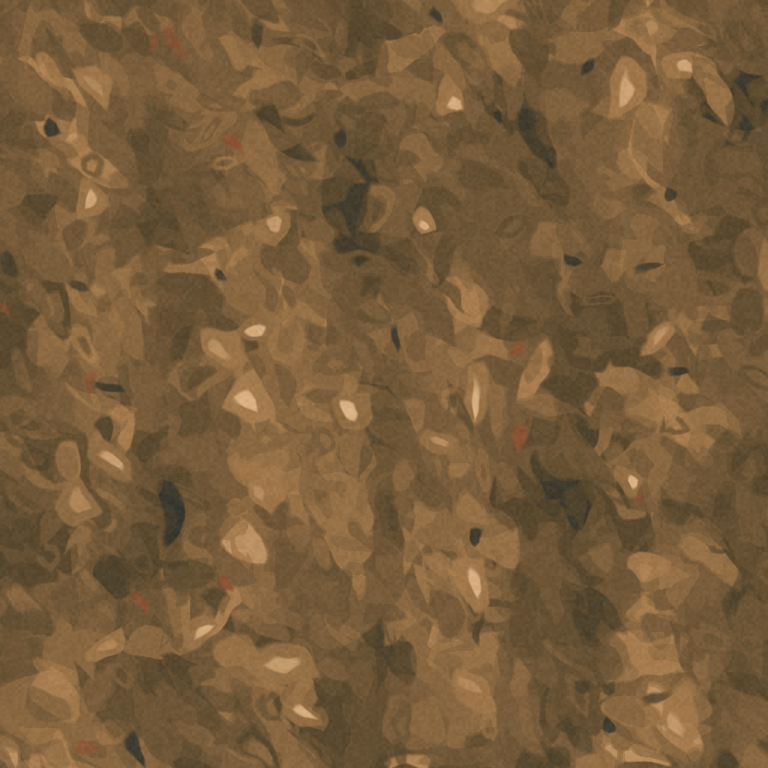
Reproduce this texture procedurally as a Shadertoy shader.

```glsl
#define WARP 0.026
#define SOFTNESS 0.0019
#define TONE_SPREAD 0.37
#define COLUMN_DEPTH 0.10
#define TONE_STEP 0.085
#define ACCENT_GRID 14.0
#define LIGHT_SHARE 0.24
#define DARK_SHARE 0.12
#define RED_SHARE 0.08
#define GRAIN 0.028

const float TAU = 6.2831853;
const vec3 RED_CLAY = vec3(0.57, 0.32, 0.20);

float hash(vec2 p) {
    vec3 q = fract(vec3(p.xyx) * 0.1031);
    q += dot(q, q.yzx + 33.33);
    return fract((q.x + q.y) * q.z);
}

float noise(vec2 p) {
    vec2 i = floor(p), f = fract(p);
    f = f * f * (3.0 - 2.0 * f);
    return mix(mix(hash(i), hash(i + vec2(1, 0)), f.x),
               mix(hash(i + vec2(0, 1)), hash(i + 1.0), f.x), f.y);
}

vec2 noise2(vec2 p) {
    return vec2(noise(p), noise(p + 71.3)) - 0.5;
}

// Earth ramp from bluish shadow to pale highlight
vec3 earth(float tone) {
    vec3 c = mix(vec3(0.21, 0.21, 0.18), vec3(0.35, 0.285, 0.18), smoothstep(0.0, 0.25, tone));
    c = mix(c, vec3(0.47, 0.36, 0.23), clamp((tone - 0.25) / 0.25, 0.0, 1.0));
    c = mix(c, vec3(0.64, 0.475, 0.295), clamp((tone - 0.5) / 0.25, 0.0, 1.0));
    return mix(c, vec3(0.87, 0.71, 0.53), clamp((tone - 0.75) / 0.25, 0.0, 1.0));
}

// Flat tones with narrow transitions
float flatten(float tone) {
    float t = tone / TONE_STEP;
    return TONE_STEP * (floor(t) + smoothstep(0.3, 0.7, fract(t)));
}

// Broad light and dark columns, deeper towards the bottom
float columns(vec2 p) {
    float sway = 2.2 * noise(p * vec2(3.0, 4.0));
    float wave = cos(TAU * 4.0 * (p.x - 0.05) - sway);
    return 0.475 + COLUMN_DEPTH * wave * (1.2 - 0.6 * p.y) + 0.13 * (noise(p * 6.0 + 9.0) - 0.5);
}

// Faceted pebble: 1 on its outline, 0 at its centre
float pebble(vec2 q, vec2 radii, float angle, vec2 seed) {
    float c = cos(angle), s = sin(angle);
    q = vec2(c * q.x + s * q.y, c * q.y - s * q.x) / radii;
    q.y *= 1.0 + 0.3 * clamp(q.x, -1.0, 1.0);
    float facets = 0.0;
    for (int k = 0; k < 5; k++) {
        float a = (float(k) + 0.7 * hash(seed + float(k))) * TAU / 5.0;
        facets = max(facets, dot(q, vec2(cos(a), sin(a))));
    }
    return mix(length(q), facets, 0.55);
}

// Mostly steep strokes falling to the right
float strokeAngle(vec2 seed) {
    float turn = hash(seed + 5.7) + hash(seed + 8.1) - 1.0;
    return -0.95 + 1.5 * turn;
}

float paintPebbles(float tone, vec2 p, float grid, float seed) {
    vec2 cell = floor(p * grid);
    for (int j = -1; j <= 1; j++)
    for (int i = -1; i <= 1; i++) {
        vec2 id = cell + vec2(i, j);
        vec2 key = id + seed;
        vec2 centre = id + vec2(hash(key), hash(key + 31.7));
        vec2 radii = vec2(mix(0.45, 0.8, hash(key + 3.3)), mix(0.2, 0.42, hash(key + 12.9)));
        float d = pebble(p * grid - centre, radii, strokeAngle(key), key);
        float edge = SOFTNESS * grid / radii.y;
        float cover = smoothstep(1.0 + edge, 1.0 - edge, d);
        // Some pebbles are only curved rims
        if (hash(key + 44.0) < 0.15) cover *= smoothstep(0.5 - edge, 0.5 + edge, d);
        float shade = columns(centre / grid)
                    + TONE_SPREAD * (hash(key + 17.0) + hash(key + 23.0) - 1.0);
        tone = mix(tone, shade, 0.9 * cover);
    }
    return tone;
}

// Sparse glints on pale stones, dark pits and red chips
vec3 paintAccents(vec3 colour, vec2 p) {
    vec2 cell = floor(p * ACCENT_GRID);
    for (int j = -1; j <= 1; j++)
    for (int i = -1; i <= 1; i++) {
        vec2 id = cell + vec2(i, j);
        vec2 key = id + 211.0;
        float kind = hash(key + 2.0);
        vec2 centre = id + vec2(hash(key), hash(key + 31.7));
        vec2 q = p * ACCENT_GRID - centre;
        // Glints gather on the light columns
        float light = LIGHT_SHARE * smoothstep(0.4, 0.56, columns(centre / ACCENT_GRID));
        vec2 radii = vec2(mix(0.1, 0.26, hash(key + 6.0)), mix(0.06, 0.13, hash(key + 7.0)));
        float angle = strokeAngle(key);
        float edge = SOFTNESS * ACCENT_GRID / radii.y;
        float core = smoothstep(1.0 + edge, 1.0 - edge, pebble(q, radii, angle, key));
        if (kind < light) {
            vec2 offset = 0.2 * vec2(hash(key + 9.0) - 0.5, hash(key + 10.0) - 0.5);
            float d = pebble(q + offset, radii * vec2(2.1, 2.8), angle, key + 4.0);
            float stone = smoothstep(1.0 + 0.4 * edge, 1.0 - 0.4 * edge, d);
            colour = mix(colour, earth(0.64 + 0.13 * hash(key + 14.0)), 0.9 * stone);
            colour = mix(colour, earth(mix(0.78, 1.0, hash(key + 15.0))), core);
        } else if (kind > 1.0 - DARK_SHARE) {
            colour = mix(colour, earth(0.2 * hash(key + 16.0)), 0.85 * core);
        } else if (kind > 1.0 - DARK_SHARE - RED_SHARE) {
            colour = mix(colour, RED_CLAY, mix(0.5, 0.9, hash(key + 18.0)) * core);
        }
    }
    return colour;
}

void mainImage(out vec4 fragColor, in vec2 fragCoord) {
    vec2 uv = fragCoord / iResolution.y;
    vec2 p = uv + WARP * noise2(uv * 15.0) + 0.4 * WARP * noise2(uv * 40.0);

    // Coarse to fine layers of overlapping pebbles
    float tone = columns(p);
    tone = paintPebbles(tone, p, 10.0, 20.0);
    tone = paintPebbles(tone, p, 16.0, 75.0);
    tone = mix(tone, paintPebbles(tone, p, 27.0, 140.0), 0.55);

    vec3 colour = paintAccents(earth(flatten(tone)), p);
    colour += GRAIN * (noise(uv * 230.0) + hash(floor(uv * 256.0)) - 1.0);
    fragColor = vec4(colour, 1.0);
}
```
